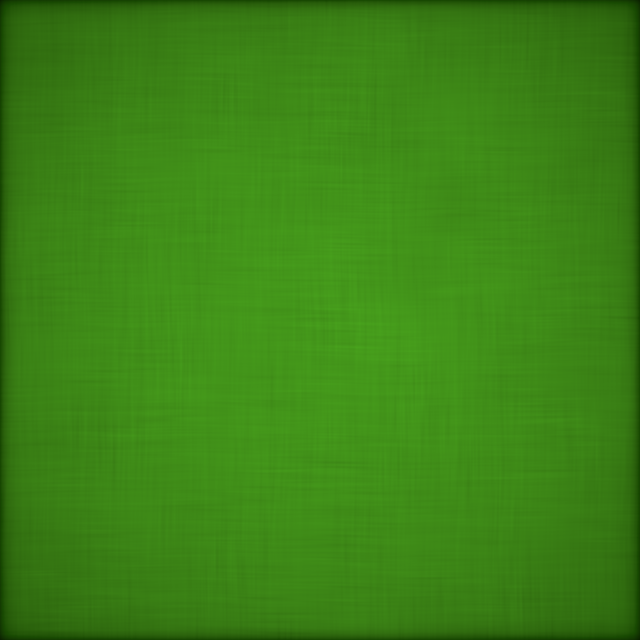
Write a WebGL 2 fragment shader that draws this texture.

```glsl
#version 300 es
precision highp float;
// Green linen cloth: fine crossed threads under a soft radial vignette
// with a thin dark border. Threads are stretched cellular noise, a sum of
// scattered smooth streaks, bent slightly by layered sines.

uniform vec2 u_resolution;
out vec4 fragColor;

vec3 hash3(vec2 cell) {
    vec3 q = fract(cell.xyx * vec3(0.1031, 0.1030, 0.0973));
    q += dot(q, q.yxz + 33.33);
    return fract((q.xxy + q.yzz) * q.zyx);
}

// Sum of randomly placed round bumps, one per cell, light or dark.
// A higher sparsity leaves fewer bumps that stand out.
float scatter(vec2 p, float sparsity) {
    vec2 base = floor(p);
    float sum = 0.0;
    for (int y = -1; y <= 1; y++) {
        for (int x = -1; x <= 1; x++) {
            vec2 cell = base + vec2(x, y);
            vec3 rnd = hash3(cell);
            vec2 offset = p - cell - rnd.xy;
            float bump = max(1.0 - dot(offset, offset), 0.0);
            float strength = 2.0 * rnd.z - 1.0;
            sum += sign(strength) * pow(abs(strength), sparsity) * bump * bump;
        }
    }
    return sum;
}

// Threads running along x: fine fibres, strands and sparse dark slubs,
// stronger in some patches than in others.
float threads(vec2 p, float seed) {
    float patches = 1.0 + 0.5 * scatter(p * vec2(11.0, 16.0) + seed + 90.0, 1.0);
    float slubs = scatter(p * vec2(16.0, 230.0) + seed + 71.0, 4.0);
    float fibres = 0.0185 * scatter(p * vec2(15.0, 340.0) + seed, 1.0)
                 + 0.0095 * scatter(p * vec2(11.0, 190.0) + seed + 37.0, 1.0)
                 + 0.0170 * min(slubs, 0.2);
    return patches * fibres + 0.006 * scatter(p * vec2(8.0, 70.0) + seed + 53.0, 1.0);
}

void main() {
    vec2 uv = gl_FragCoord.xy / u_resolution;

    // Slight waviness of the weave
    vec2 bent = uv + 0.0012 * sin(uv.yx * vec2(11.0, 9.0) + vec2(0.7, 2.1))
                   + 0.0005 * sin(uv.yx * vec2(27.0, 31.0) + vec2(4.0, 1.3));

    // Weave and broad mottling
    float weave = threads(bent, 11.0) + 0.9 * threads(bent.yx, 203.0);
    float mottle = 0.018 * scatter(uv * vec2(10.0, 12.0) + 59.0, 1.0);

    // Vignette and dark border
    vec2 fromCentre = uv - 0.5;
    float light = 0.597 - 0.425 * dot(fromCentre, fromCentre);
    vec2 toEdge = min(uv, 1.0 - uv);
    vec2 border = 1.0 - 0.45 * exp(-toEdge / 0.0095);
    light *= (1.0 + weave + mottle) * border.x * border.y;

    // Red and blue follow the green level, fading to black in deep shade
    float tone = pow(max((light - 0.30) / 0.28, 0.0), 0.72);
    vec2 redBlue = mix(vec2(0.10, 0.01), vec2(0.26, 0.10), tone);
    redBlue *= min(light / 0.30, 1.0);
    fragColor = vec4(redBlue.x, light, redBlue.y, 1.0);
}
```
